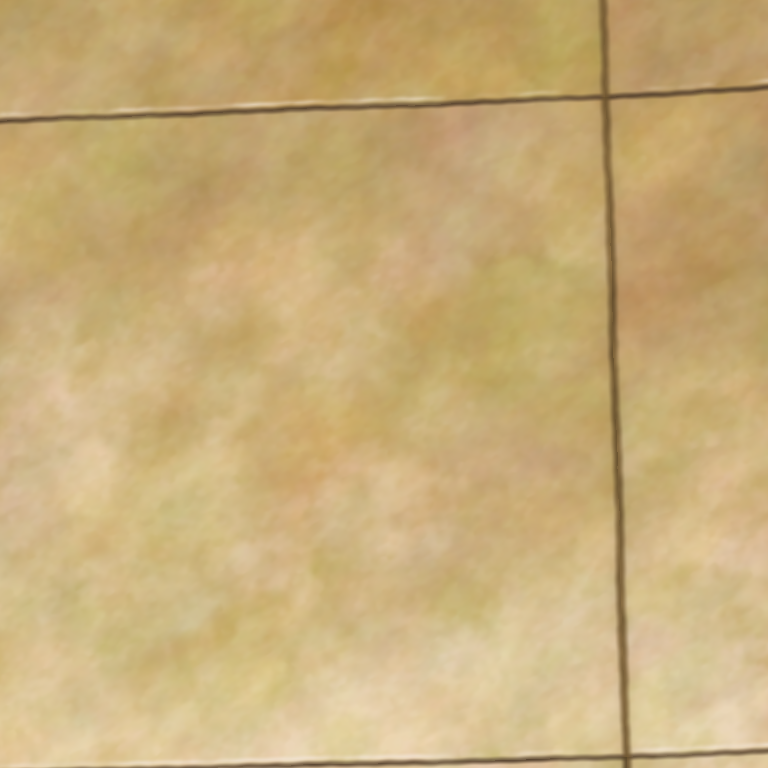
This texture is drawn by a WebGL 1 fragment shader. Its source:

```glsl
precision highp float;
uniform vec2 u_resolution;

const vec3 OCHRE = vec3(0.70, 0.57, 0.345);
const vec3 SAND = vec3(0.785, 0.68, 0.462);
const vec3 CREAM = vec3(0.90, 0.81, 0.655);
const vec3 GROUT_ROW = vec3(0.34, 0.26, 0.18);
const vec3 GROUT_COLUMN = vec3(0.44, 0.34, 0.19);
const vec3 GLINT = vec3(0.95, 0.90, 0.85);
const vec3 PINK_TINT = vec3(0.07, -0.05, 0.03);
const vec3 BLUE_TINT = vec3(-0.01, 0.01, 0.16);

const float COLUMN_PITCH = 0.87;
const float COLUMN_BASE = 0.816;    // joint position at the bottom edge
const float COLUMN_LEAN = -0.031;
const vec2 LOWER_ROW = vec2(-0.006, 0.0245);  // height, slope
const vec2 UPPER_ROW = vec2(0.842, 0.040);
const float ROW_BEND = 0.02;
const float ROW_HALF_WIDTH = 0.0034;
const float COLUMN_HALF_WIDTH = 0.0050;
const float EDGE_SOFTNESS = 0.0034;
const float MOTTLE_SCALE = 7.0;
const float MOTTLE_STRENGTH = 0.44;
const float MOTTLE_FALLOFF = 0.72;
const float LIGHT_FALL = 0.50;      // darkening toward the top
const float NEAR_LIGHT = 0.20;      // extra brightness at the bottom

vec3 hash3(vec2 p) {
  vec3 q = fract(p.xyx * vec3(0.1031, 0.1030, 0.0973));
  q += dot(q, q.yxz + 33.33);
  return fract((q.xxy + q.yzz) * q.zyx);
}

// Soft cellular noise: random cell values blended by distance
vec3 cellBlend(vec2 p) {
  vec2 cell = floor(p);
  vec3 sum = vec3(0.0);
  float total = 0.0;
  for (int j = -1; j <= 1; j++) {
    for (int i = -1; i <= 1; i++) {
      vec2 id = cell + vec2(float(i), float(j));
      vec2 d = id + 0.2 + 0.6 * hash3(id + 71.0).xy - p;
      float w = max(1.0 - dot(d, d) / 1.44, 0.0);
      w *= w * w;
      sum += w * hash3(id);
      total += w;
    }
  }
  return sum / total - 0.5;
}

vec3 mottle(vec2 p) {
  vec3 sum = vec3(0.0);
  float amplitude = MOTTLE_STRENGTH;
  for (int i = 0; i < 5; i++) {
    sum += amplitude * cellBlend(p);
    p = mat2(1.9, 0.6, -0.6, 1.9) * p + vec2(13.7, 29.3);
    amplitude *= MOTTLE_FALLOFF;
  }
  return sum;
}

// Slightly uneven joint edges
float wobble(float t) {
  return 0.0006 * sin(t * 19.0) + 0.0003 * sin(t * 61.0 + 1.3)
       + 0.0003 * sin(t * 173.0 + 2.0);
}

float joint(float dist, float halfWidth, float soft) {
  return 1.0 - smoothstep(halfWidth - soft, halfWidth + soft, abs(dist));
}

void main() {
  vec2 uv = gl_FragCoord.xy / u_resolution;
  float soft = max(EDGE_SOFTNESS, 0.75 / min(u_resolution.x, u_resolution.y));

  // Tile grid, slightly skewed by the view
  float bend = ROW_BEND * max(uv.x - 0.8, 0.0);
  float lower = LOWER_ROW.x + LOWER_ROW.y * uv.x + bend + wobble(uv.x);
  float upper = UPPER_ROW.x + UPPER_ROW.y * uv.x + bend + wobble(uv.x + 3.0);
  float column = COLUMN_BASE + COLUMN_LEAN * uv.y + wobble(uv.y + 7.0);
  float rowPitch = upper - lower;
  vec2 grid = vec2((uv.x - column) / COLUMN_PITCH, (uv.y - lower) / rowPitch);
  vec2 tile = floor(grid);
  vec2 dist = (fract(grid + 0.5) - 0.5) * vec2(COLUMN_PITCH, rowPitch);

  // Mottled stone, each tile with its own pattern and tone
  vec2 skewed = vec2(uv.x - uv.y * 0.12, uv.y * 1.1 - uv.x * 0.15);
  vec3 n = mottle(skewed * MOTTLE_SCALE + tile * 17.0 + 60.0);
  float tone = 0.77 - LIGHT_FALL * uv.y - 0.14 * uv.x + n.x;
  tone += NEAR_LIGHT * pow(1.0 - uv.y, 3.0);
  tone += 0.05 * (hash3(tile + 40.0).x - 0.5);
  vec3 color = mix(OCHRE, SAND, clamp(tone * 2.0, -0.3, 1.0));
  color = mix(color, CREAM, clamp(tone * 2.0 - 1.0, 0.0, 1.2));
  color += PINK_TINT * n.y + BLUE_TINT * n.z;

  // Worn, broken glint above each row joint, stronger toward the viewer
  float wear = 0.45 + 0.25 * sin(uv.x * 8.0 - 1.2) + 0.15 * sin(uv.x * 37.0 + 1.0)
             + 0.10 * sin(uv.x * 83.0) - 0.25 * uv.y + n.x;
  float lip = joint(dist.y - 0.0085, 0.0018, soft * 1.2);
  color = mix(color, GLINT, lip * clamp(wear, 0.0, 0.80));

  // Grout with a faint shadow beside it
  color *= 1.0 - 0.10 * exp(-abs(dist.x) / 0.007);
  float rowMask = joint(dist.y, ROW_HALF_WIDTH, soft);
  float columnMask = joint(dist.x, COLUMN_HALF_WIDTH + 0.004 * n.z, soft * 1.4);
  float grime = 1.0 + 0.6 * n.x;
  color = mix(color, GROUT_ROW * grime, (0.82 + 0.5 * n.y) * rowMask);
  color = mix(color, GROUT_COLUMN * grime, 0.88 * columnMask);

  gl_FragColor = vec4(clamp(color, 0.0, 1.0), 1.0);
}
```
